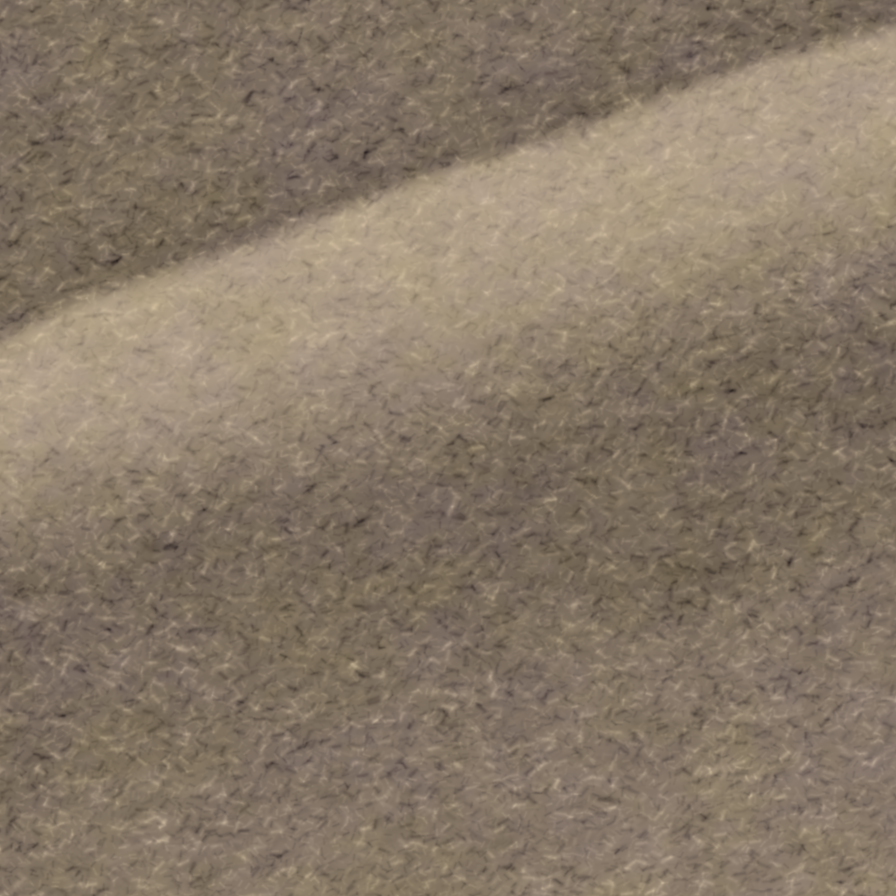
This texture is drawn by a three.js fragment shader. Its source:

```glsl
// Soft brushed wool cloth with one diagonal fold: a lit ridge under a crisp edge,
// fading into a shaded valley. Broad shading follows the distance below the fold;
// the nap is built from layers of short, randomly turned cellular fibres.

varying vec2 vUv;

const vec3 SHADOW = vec3(0.395, 0.345, 0.300);
const vec3 LIGHT = vec3(0.705, 0.635, 0.540);
const vec3 OLIVE_SHIFT = vec3(0.004, 0.007, -0.022);
const float NAP_ANGLE = 0.28;

vec2 hash2(vec2 p) {
  vec3 q = fract(p.xyx * vec3(0.1031, 0.1030, 0.0973));
  q += dot(q, q.yzx + 33.33);
  return fract((q.xx + q.yz) * q.zy);
}

vec2 rotate(vec2 p, float angle) {
  float c = cos(angle);
  float s = sin(angle);
  return vec2(c * p.x + s * p.y, c * p.y - s * p.x);
}

// Smooth value noise in -1..1
float softNoise(vec2 p) {
  vec2 cell = floor(p);
  vec2 f = fract(p);
  f = f * f * (3.0 - 2.0 * f);
  float low = mix(hash2(cell).x, hash2(cell + vec2(1.0, 0.0)).x, f.x);
  float high = mix(hash2(cell + vec2(0.0, 1.0)).x, hash2(cell + 1.0).x, f.x);
  return 2.0 * mix(low, high, f.y) - 1.0;
}

// One short soft strand per cell, lighter or darker than the cloth
float fibres(vec2 p, float spread) {
  vec2 home = floor(p);
  float sum = 0.0;
  for (int j = -1; j <= 1; j++) {
    for (int i = -1; i <= 1; i++) {
      vec2 cell = home + vec2(float(i), float(j));
      vec2 look = hash2(cell + 57.0);
      vec2 q = rotate(p - cell - hash2(cell), (look.x - 0.5) * spread);
      q.x -= clamp(q.x, -0.42, 0.42);
      sum += (2.0 * look.y - 1.0) * exp(-18.0 * dot(q, q));
    }
  }
  return sum;
}

// Height of the fold edge across the canvas
float foldEdge(float x) {
  return 0.628 + 0.385 * x - 0.037 * x * x + 0.003 * sin(17.0 * x);
}

// Broad light level from the depth below the fold edge
float foldShade(float depth, float x) {
  float fadeEnd = 0.30 + 0.07 * smoothstep(0.0, 0.5, x);
  float ridge = 1.0 - smoothstep(0.09, fadeEnd, depth);
  float valley = 0.25 - 0.06 * x + 0.30 * smoothstep(0.36, 0.95, depth);
  float below = mix(valley, 0.93, ridge);
  float above = 0.21 + 0.10 * smoothstep(0.01, 0.13, -depth);
  return mix(above, below, smoothstep(-0.014, 0.018, depth));
}

void main() {
  vec2 nap = rotate(vUv, NAP_ANGLE) + 3.0;

  // Large folds, with uneven wear running along the nap
  float depth = foldEdge(vUv.x) - vUv.y;
  float wear = softNoise(nap * vec2(6.0, 17.0));
  float mottle = softNoise(nap * vec2(22.0, 34.0) + 9.0);
  float fadeZone = smoothstep(0.06, 0.15, depth);
  float tone = foldShade(depth + 0.018 * wear * fadeZone, vUv.x);

  // Fibre layers from clumps to fine hairs, quieter on the lit ridge
  float grain = 0.11 * fibres(nap * vec2(36.0, 46.0), 1.6);
  grain += 0.25 * fibres(nap * vec2(82.0, 96.0), 2.4);
  grain += 0.15 * fibres(nap * vec2(140.0, 155.0) + 21.0, 3.0);
  grain += 0.7 * grain * abs(grain);
  grain *= mix(1.05, 0.65, smoothstep(0.4, 0.9, tone));
  tone += grain + 0.035 * wear + 0.040 * mottle;

  // Warm olive and cool violet patches
  float tint = 0.6 * softNoise(nap * vec2(11.0, 15.0) + 40.0);
  tint += 0.5 * softNoise(nap * vec2(45.0, 60.0) + 70.0);
  vec3 cloth = mix(SHADOW, LIGHT, tone) + OLIVE_SHIFT * tint;

  gl_FragColor = vec4(clamp(cloth, 0.0, 1.0), 1.0);
}
```
